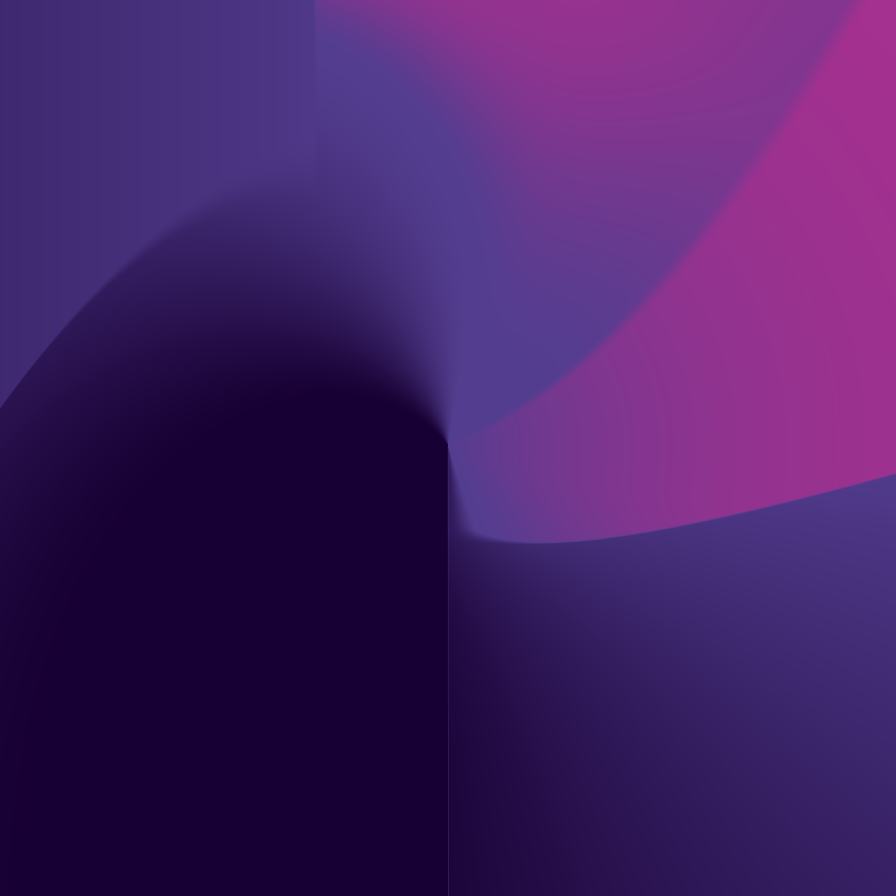
A Shadertoy shader for this background:

```glsl
// Folded twilight gradient: soft sheets twist around the canvas centre.
// Each sheet is a scalar tone field in polar form, masked by a curved edge,
// and one three-stop palette turns the blended tone into colour.

const vec3 NIGHT   = vec3(0.092, 0.000, 0.200);
const vec3 VIOLET  = vec3(0.325, 0.240, 0.560);
const vec3 MAGENTA = vec3(0.640, 0.188, 0.560);

const vec2  CENTRE      = vec2(0.5, 0.503);
const float EDGE        = 0.0015;  // half width of the crisp edges
const float CORNER_X    = -0.148;  // right side of the upper left sheet
const float VALLEY_SOFT = 200.0;   // squared degrees from violet to magenta
const float GLOW_REACH  = 0.27;    // radial growth of the right sheet
const float SHADE_REACH = 0.08;    // light spill below the right sheet

float softStep(float d, float width) {
    return smoothstep(-width, width, d);
}

// 0 = night, 1 = violet, 2 = magenta
vec3 palette(float tone) {
    vec3 low = mix(NIGHT, VIOLET, clamp(tone, 0.0, 1.0));
    return mix(low, MAGENTA, clamp(tone - 1.0, 0.0, 1.05));
}

// Spiral from the dark left, over a violet valley, to the upper glow.
// The turn is in degrees, counterclockwise from straight up.
float spiralTone(float turn, float r) {
    float darkTurn = 40.0 + 205.0 * r - 95.0 * r * r;
    float valleyTurn = -12.0 + 140.0 * r * r;
    float s = clamp((darkTurn - turn) / (darkTurn - valleyTurn), 0.0, 1.0);
    float rise = mix(s, smoothstep(0.0, 1.0, s), 0.6);

    float past = max(valleyTurn - turn, 0.0);
    float glow = 0.85 * smoothstep(0.1, 0.55, r);
    glow *= 1.0 - exp(-past * past / VALLEY_SOFT);
    glow *= 1.0 - 0.35 * smoothstep(15.0, 50.0, -turn);
    return rise + glow;
}

// Right sheet: magenta outward, violet towards its lower fold.
float rightTone(float elevation, float r) {
    float glow = 1.1 * (1.0 - exp(-r / GLOW_REACH));
    float fold = smoothstep(-75.0, -10.0, elevation);
    float shade = 0.6 * (1.0 - smoothstep(-90.0, -70.0, elevation));
    return 1.0 + glow * fold - shade;
}

// Lower sheet: brightens by angle away from the vertical seam.
float lowerTone(float elevation, float r) {
    return 0.08 + 0.0101 * (elevation + 90.0) + exp(-r / SHADE_REACH);
}

// Upper left sheet, bounded by an arc and a vertical side.
float cornerMask(vec2 p) {
    float x = p.x + CENTRE.x;
    float arc = 0.041 + 1.381 * x - 1.746 * x * x;
    float arcWidth = EDGE + 0.35 * x * x;
    return softStep(p.y - arc, arcWidth) * softStep(CORNER_X - p.x, 2.0 * EDGE);
}

void mainImage(out vec4 fragColor, in vec2 fragCoord) {
    vec2 p = fragCoord / iResolution.xy - CENTRE;
    float r = length(p);
    float turn = degrees(atan(-p.x, p.y + 1e-6));
    float x = max(p.x, 0.0);
    float elevation = degrees(atan(p.y, x + 1e-6));

    // Back layer and upper left sheet
    float tone = spiralTone(turn, r);
    float cornerTone = 0.66 + 0.74 * (p.x + CENTRE.x);
    tone = mix(tone, cornerTone, cornerMask(p));

    // Front sheets on the right of the seam
    float upperEdge = 0.398 * x + 1.51 * x * x;
    float d = x - 0.1;
    float lowerEdge = -0.109 + 1.2 * d * d / (1.0 + 3.7 * d);
    float lowerWidth = EDGE + 0.02 * exp(-x / 0.03);
    float lower = softStep(lowerEdge - p.y, lowerWidth);
    float front = mix(rightTone(elevation, r), lowerTone(elevation, r), lower);
    float frontMask = softStep(p.x, EDGE);
    frontMask *= softStep(upperEdge - p.y, EDGE + 0.06 * x);
    tone = mix(tone, front, frontMask);

    fragColor = vec4(palette(tone), 1.0);
}
```
